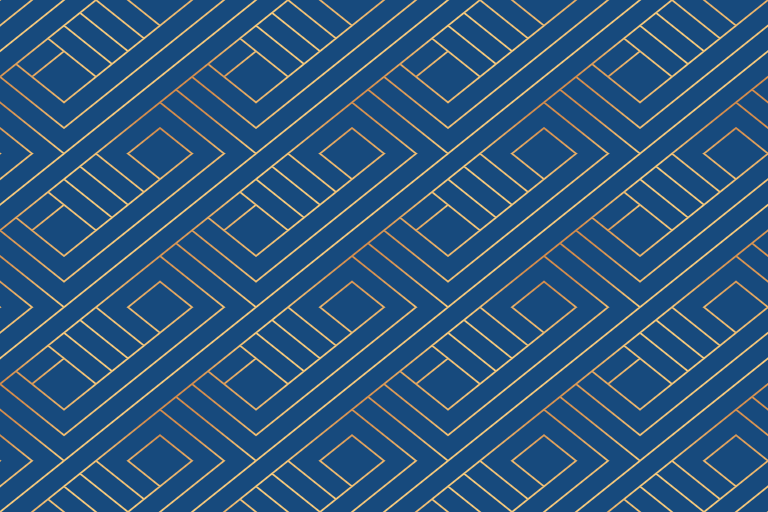
This pattern is drawn by a Shadertoy shader. Its source:

```glsl
// Gold diagonal line lattice on blue: diamonds, ladders and nested chevrons.
// Each point is folded into one tile of skewed axes (p, q), where every line
// is a thin bar; the nearest bar gives the stroke, tinted by a metallic gradient.

float hash(vec2 cell) {
    vec3 h = fract(cell.xyx * vec3(0.1031, 0.1030, 0.0973));
    h += dot(h, h.yzx + 33.33);
    return fract((h.x + h.y) * h.z);
}

// Distance to a bar of given half extents; q repeats every 24 units.
float bar(vec2 pos, vec2 centre, vec2 halfSize) {
    vec2 d = pos - centre;
    d.y = mod(d.y + 12.0, 24.0) - 12.0;
    d = abs(d) - halfSize;
    return max(d.x, d.y);
}

float latticeDistance(vec2 pos) {
    // Unbroken diagonals
    float d = min(abs(pos.x - 6.0), abs(pos.x - 16.0));

    // Broken diagonals, open where a spoke passes through
    d = min(d, bar(pos, vec2(12.0, 4.0), vec2(0.0, 8.0)));
    d = min(d, bar(pos, vec2(14.0, 4.0), vec2(0.0, 10.0)));

    // Ladder rungs
    for (int i = 0; i < 4; i++)
        d = min(d, bar(pos, vec2(9.0, 2.0 * float(i)), vec2(3.0, 0.0)));

    // Three spokes, the middle one longest
    for (int i = -1; i <= 1; i++) {
        float reach = 5.0 - abs(float(i));
        d = min(d, bar(pos, vec2(6.0 + reach, 16.0 + 2.0 * float(i)), vec2(reach, 0.0)));
    }

    // Free diamond
    d = min(d, bar(pos, vec2(10.0, 8.0), vec2(2.0, 0.0)));
    d = min(d, bar(pos, vec2(10.0, 12.0), vec2(2.0, 0.0)));
    d = min(d, bar(pos, vec2(8.0, 10.0), vec2(0.0, 2.0)));

    // Diamond closing the ladder
    d = min(d, bar(pos, vec2(9.0, 20.0), vec2(3.0, 0.0)));
    return min(d, bar(pos, vec2(8.0, 22.0), vec2(0.0, 2.0)));
}

void mainImage(out vec4 fragColor, in vec2 fragCoord) {
    // Grid measured from the upper left; a tile spans 12 by 12 units
    vec2 uv = fragCoord / iResolution.xy;
    vec2 grid = vec2(uv.x, 1.0 - uv.y) * vec2(48.0, 40.0);

    // Skewed axes, folded into one strip; each strip shifts by half a period
    float p = grid.x + grid.y;
    float q = grid.x - grid.y;
    float strip = floor((p - 5.0) / 12.0);
    vec2 pos = vec2(p, q) - 12.0 * strip;

    // Antialiased stroke
    float pixel = 76.8 / iResolution.x;
    float stroke = clamp((0.09 - latticeDistance(pos)) / pixel + 0.5, 0.0, 1.0);

    // Copper shade around the spoke roots, varied from tile to tile
    float shade = 0.5 + 0.5 * cos((pos.y - 15.0) * 6.2832 / 24.0);
    shade *= 1.0 - smoothstep(7.0, 17.0, pos.x);
    shade *= 0.75 + 0.5 * hash(vec2(strip, floor((pos.y - 3.0) / 24.0)) + 20.0);

    vec3 gold = mix(vec3(0.96, 0.79, 0.49), vec3(0.83, 0.55, 0.30), min(shade, 1.0));
    fragColor = vec4(mix(vec3(0.09, 0.29, 0.49), gold, stroke), 1.0);
}
```
